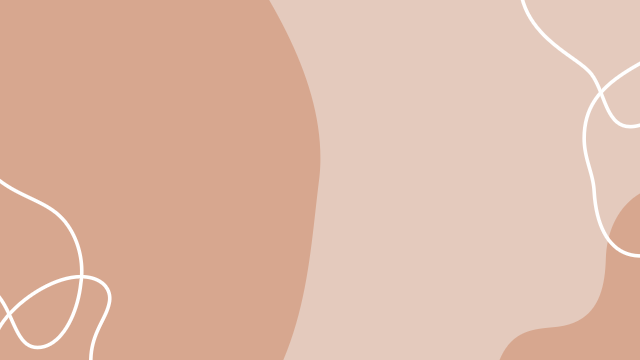
Give the GLSL for this background, as a Shadertoy shader.

```glsl
// Soft terracotta blobs on a pale rose ground with looping white ribbons.

#define UNITS 432.0        // drawing units per canvas height, y runs down
#define STROKE 2.15        // half width of the ribbons, in drawing units
#define STEPS 20           // straight pieces per curve
#define ROSE vec3(0.894, 0.793, 0.742)
#define CLAY vec3(0.845, 0.655, 0.560)
#define WHITE vec3(1.0)

// Start value of a field: x = distance, y = side (-1 inside, +1 outside)
const vec2 EMPTY = vec2(1e4, 1.0);

vec2 bezier(vec2 a, vec2 b, vec2 c, vec2 d, float t) {
    float s = 1.0 - t;
    return s * s * s * a + 3.0 * s * t * (s * b + t * c) + t * t * t * d;
}

float segmentDistance(vec2 p, vec2 a, vec2 b) {
    vec2 ab = b - a;
    float h = clamp(dot(p - a, ab) / dot(ab, ab), 0.0, 1.0);
    return length(p - a - h * ab);
}

// Adds a cubic curve to a field; crossings to the right of p flip the side
void curve(inout vec2 field, vec2 p, vec2 a, vec2 b, vec2 c, vec2 d) {
    vec2 from = a;
    for (int i = 1; i <= STEPS; i++) {
        vec2 to = bezier(a, b, c, d, float(i) / float(STEPS));
        field.x = min(field.x, segmentDistance(p, from, to));
        if ((from.y > p.y) != (to.y > p.y)) {
            float x = mix(from.x, to.x, (p.y - from.y) / (to.y - from.y));
            if (x > p.x) field.y = -field.y;
        }
        from = to;
    }
}

float leftBlob(vec2 p) {
    vec2 f = EMPTY;
    curve(f, p, vec2(323, 0), vec2(359.7, 63.3), vec2(384.5, 126.7), vec2(384.5, 190));
    curve(f, p, vec2(384.5, 190), vec2(384.5, 198), vec2(384, 207), vec2(383, 215));
    curve(f, p, vec2(383, 215), vec2(373.9, 287.3), vec2(370.4, 359.7), vec2(340, 432));
    return f.x * f.y;
}

float rightBlob(vec2 p) {
    vec2 f = EMPTY;
    curve(f, p, vec2(770, 231), vec2(744, 245), vec2(728, 275), vec2(727, 310));
    curve(f, p, vec2(727, 310), vec2(726, 350), vec2(716, 386), vec2(670, 392));
    curve(f, p, vec2(670, 392), vec2(645, 395), vec2(615, 393), vec2(599, 433));
    // Closing side beyond the canvas
    curve(f, p, vec2(800, 231), vec2(800, 300), vec2(800, 370), vec2(800, 433));
    return f.x * f.y;
}

float leftRibbons(vec2 p) {
    vec2 f = EMPTY;
    // Large hanging loop
    curve(f, p, vec2(-4, 214), vec2(25, 238), vec2(58, 241), vec2(78, 266));
    curve(f, p, vec2(78, 266), vec2(94, 286), vec2(101, 314), vec2(97, 340));
    curve(f, p, vec2(97, 340), vec2(93, 378), vec2(73, 417), vec2(45, 417));
    curve(f, p, vec2(45, 417), vec2(19, 417), vec2(17, 377), vec2(-3, 354));
    // Arch falling to the lower edge
    curve(f, p, vec2(-3, 397), vec2(12, 367), vec2(60, 332), vec2(97, 332));
    curve(f, p, vec2(97, 332), vec2(122, 332), vec2(135, 347), vec2(131, 364));
    curve(f, p, vec2(131, 364), vec2(127, 384), vec2(108, 401), vec2(109, 436));
    return f.x - STROKE;
}

float rightRibbons(vec2 p) {
    vec2 f = EMPTY;
    // Strand from the upper edge
    curve(f, p, vec2(626, -4), vec2(637, 44), vec2(686, 66), vec2(704, 83));
    curve(f, p, vec2(704, 83), vec2(726, 101), vec2(724, 152), vec2(756, 152));
    curve(f, p, vec2(756, 152), vec2(761, 152), vec2(766, 151), vec2(772, 149));
    // Long bend open to the right
    curve(f, p, vec2(772, 74), vec2(728, 98), vec2(701, 121), vec2(701, 166));
    curve(f, p, vec2(701, 166), vec2(701, 191), vec2(712, 208), vec2(713, 230));
    curve(f, p, vec2(713, 230), vec2(716, 280), vec2(737, 309), vec2(772, 307));
    return f.x - STROKE;
}

void mainImage(out vec4 fragColor, in vec2 fragCoord) {
    float pixel = UNITS / iResolution.y;
    vec2 p = vec2(fragCoord.x, iResolution.y - fragCoord.y) * pixel;

    float blobs = min(leftBlob(p), rightBlob(p));
    float ribbons = min(leftRibbons(p), rightRibbons(p));

    // Layers from back to front, edges one pixel soft
    vec3 color = mix(ROSE, CLAY, clamp(0.5 - blobs / pixel, 0.0, 1.0));
    color = mix(color, WHITE, clamp(0.5 - ribbons / pixel, 0.0, 1.0));
    fragColor = vec4(color, 1.0);
}
```
